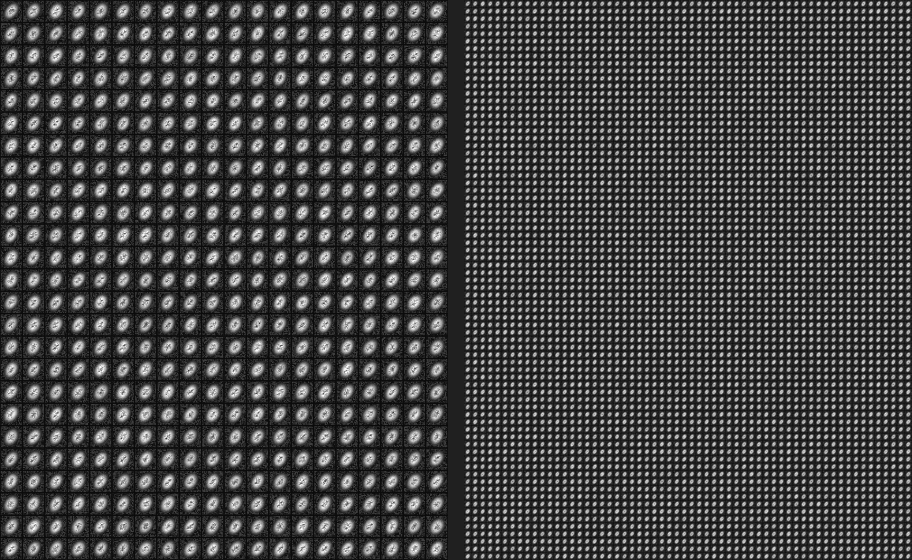
Left, the tile; right, the same tile 3 across and 3 down.
This pattern is drawn by a WebGL 2 fragment shader. Its source:

```glsl
#version 300 es
precision highp float;
// A contact sheet of 20 by 25 square frames, each holding a blurred, leaning oval
// with two darker bays or a slit that vary per frame. Speckle comes from soft
// cellular noise on a lattice that wraps at the canvas edges.

uniform vec2 u_resolution;
out vec4 fragColor;

const ivec2 FRAMES = ivec2(20, 25);
const int GRAINS_PER_FRAME = 20;
const float LINE_HALF_WIDTH = 0.032;
const vec3 LINE_COLOR = vec3(0.045);
const vec3 GROUND_COLOR = vec3(0.15);
const vec3 OVAL_COLOR = vec3(0.77);

// Three random values in 0..1 for a lattice point and a seed.
vec3 hash3(ivec2 point, int seed) {
    uvec3 v = uvec3(point, seed) * 1664525u + 1013904223u;
    v.x += v.y * v.z; v.y += v.z * v.x; v.z += v.x * v.y;
    v ^= v >> 16u;
    v.x += v.y * v.z; v.y += v.z * v.x; v.z += v.x * v.y;
    return vec3(v >> 8u) / 16777216.0;
}

// Cellular speckle: tones of nearby jittered points, blended by closeness.
float speckle(vec2 p, ivec2 period, int seed) {
    ivec2 base = ivec2(floor(p));
    vec2 f = fract(p);
    float tone = 0.0, total = 0.0;
    for (int y = -1; y <= 1; y++) {
        for (int x = -1; x <= 1; x++) {
            ivec2 offset = ivec2(x, y);
            vec3 h = hash3((base + offset + period) % period, seed);
            vec2 d = vec2(offset) + 0.15 + 0.7 * h.xy - f;
            float weight = exp(-9.0 * dot(d, d));
            tone += h.z * weight;
            total += weight;
        }
    }
    return tone / total;
}

// Coordinates across (x) and along (y) an axis that leans right of vertical.
vec2 lean(vec2 p, float angle) {
    vec2 axis = vec2(sin(angle), cos(angle));
    return vec2(dot(p, vec2(axis.y, -axis.x)), dot(p, axis));
}

// Soft elliptical spot, 1 at its centre.
float spot(vec2 p, vec2 radii) {
    vec2 q = p / radii;
    return exp(-dot(q, q));
}

// Shading inside the oval: two opposite bays form an S, a slit forms a ring.
float innerShade(vec2 p, float angle, vec3 vary) {
    vec2 bay = vec2(0.065, 0.075) + 0.03 * (vary.xy - 0.5);
    vec2 bayRadii = vec2(0.032, 0.085);
    float bays = spot(lean(p - bay, 1.05), bayRadii)
               + spot(lean(p + bay, 1.05), bayRadii);
    float slit = spot(lean(p, angle), vec2(0.06, 0.17));
    float ringness = smoothstep(0.45, 0.9, vary.z);
    return mix(0.36 * bays, 0.30 * slit, ringness);
}

void main() {
    vec2 frameCoord = gl_FragCoord.xy / u_resolution * vec2(FRAMES);
    ivec2 frame = ivec2(floor(frameCoord));
    vec2 local = fract(frameCoord);
    float pixel = float(FRAMES.y) / u_resolution.y;

    vec3 shapeVary = hash3(frame, 1);
    vec3 poseVary = hash3(frame, 2);
    float grain = speckle(frameCoord * float(GRAINS_PER_FRAME),
                          FRAMES * GRAINS_PER_FRAME, 3) - 0.5;

    // Oval body with a ragged, fading rim
    vec2 p = local - 0.5 - 0.025 * (poseVary.xy - 0.5);
    float angle = 0.58 + 0.2 * (poseVary.z - 0.5);
    vec2 radii = vec2(0.245, 0.35) + 0.03 * (shapeVary.yx - 0.5);
    float rim = length(lean(p, angle) / radii);
    float body = 1.0 - smoothstep(0.5, 1.28, rim + 0.35 * grain);

    // Bays, highlights at the two ends, and exposure per frame
    float shade = innerShade(p, angle, shapeVary);
    float ends = spot(lean(p, angle) - vec2(-0.04, 0.19), vec2(0.1, 0.07))
               + spot(lean(p, angle) + vec2(-0.04, 0.19), vec2(0.1, 0.07));
    float exposure = 0.95 + 0.12 * hash3(frame, 4).x;
    vec3 ovalTone = OVAL_COLOR * exposure - shade + 0.10 * ends;

    vec3 color = mix(GROUND_COLOR, ovalTone, body);
    color += grain * mix(0.22, 0.42, body);

    // Dark lines between frames
    vec2 toEdge = 0.5 - abs(local - 0.5);
    float line = 1.0 - smoothstep(LINE_HALF_WIDTH - 0.5 * pixel,
                                  LINE_HALF_WIDTH + 0.5 * pixel,
                                  min(toEdge.x, toEdge.y));
    color = mix(color, LINE_COLOR, line);

    fragColor = vec4(clamp(color, 0.0, 1.0), 1.0);
}
```
